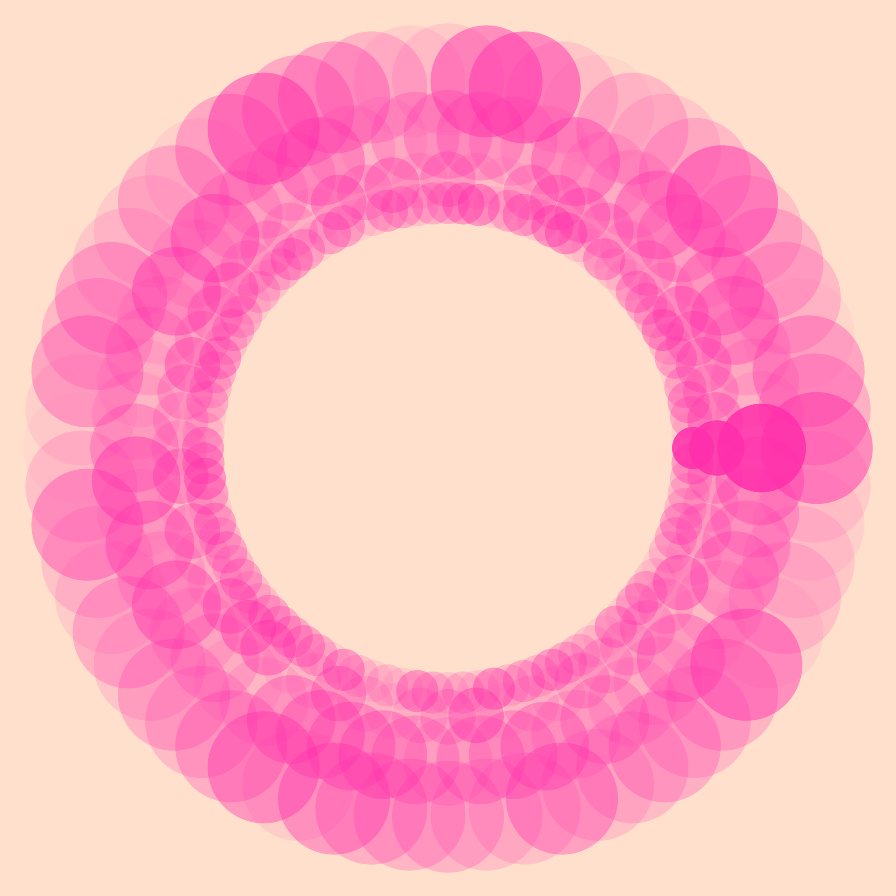
Write a WebGL 1 fragment shader that draws this background.

```glsl
precision highp float;
// Four concentric rings of translucent pink discs on a plain peach ground.
// Only the discs nearest in angle are tested; each lets part of the ground
// through, so the product of their transmissions gives the final blend.

uniform vec2 u_resolution;

const float TAU = 6.2831853;

float hash(float index, float seed) {
  return fract(sin(index * 12.9898 + seed * 78.233) * 43758.5);
}

// Share of the ground still visible through one ring of discs.
// wave adds a slow swell of opacity around the ring.
float ringTransmission(vec2 p, float ringRadius, float discRadius,
                       float count, float seed, float firstAlpha, float wave) {
  float pixel = 1.0 / min(u_resolution.x, u_resolution.y);
  float nearest = floor(atan(p.y, p.x) / TAU * count + 0.5);
  float transmission = 1.0;
  for (int i = -2; i <= 2; i++) {
    float index = mod(nearest + float(i) + 0.5, count) - 0.5;
    float angle = index * TAU / count;
    vec2 center = ringRadius * vec2(cos(angle), sin(angle));
    float edge = length(p - center) - discRadius;
    float coverage = 1.0 - smoothstep(-0.5 * pixel, 0.5 * pixel, edge);

    float swell = wave * cos(9.0 * angle) * (0.6 + 0.5 * sin(angle));
    float alpha = clamp(mix(0.08, 0.43, hash(floor(index + 0.5), seed)) + swell, 0.04, 0.5);
    // The disc on the right-hand axis is the most opaque of its ring.
    if (abs(index) < 0.5) alpha = firstAlpha;
    transmission *= 1.0 - alpha * coverage;
  }
  return transmission;
}

void main() {
  vec2 p = (gl_FragCoord.xy - 0.5 * u_resolution) / min(u_resolution.x, u_resolution.y);

  // Rings from the outside in
  float transmission = ringTransmission(p, 0.4115, 0.0625, 60.0, 1.0, 0.48, 0.11);
  transmission *= ringTransmission(p, 0.350, 0.0495, 60.0, 2.0, 0.85, 0.0);
  transmission *= ringTransmission(p, 0.300, 0.031, 60.0, 3.0, 0.85, 0.0);
  transmission *= ringTransmission(p, 0.2735, 0.0235, 100.0, 4.0, 0.85, 0.0);

  vec3 peach = vec3(1.0, 0.88, 0.80);
  vec3 pink = vec3(1.0, 0.18, 0.67);
  gl_FragColor = vec4(mix(pink, peach, transmission), 1.0);
}
```
